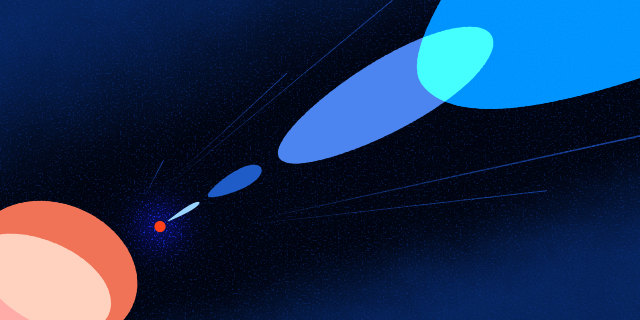
Reproduce this background procedurally as a WebGL 2 fragment shader.

```glsl
#version 300 es
precision highp float;

uniform vec2 u_resolution;
out vec4 outColor;

vec2 gradientAt(vec2 cell) {
    vec2 k = vec2(dot(cell, vec2(127.1, 311.7)), dot(cell, vec2(269.5, 183.3)));
    return 2.0 * fract(sin(k) * 43758.55) - 1.0;
}

float gradientNoise(vec2 p) {
    vec2 i = floor(p), f = fract(p);
    vec2 u = f * f * f * (f * (f * 6.0 - 15.0) + 10.0);
    vec2 e = vec2(0.0, 1.0);
    return mix(mix(dot(gradientAt(i), f), dot(gradientAt(i + e.yx), f - e.yx), u.x),
               mix(dot(gradientAt(i + e), f - e), dot(gradientAt(i + 1.0), f - 1.0), u.x), u.y);
}

vec2 toFrame(vec2 p, vec2 center, float angle) {
    float c = cos(angle), s = sin(angle);
    return mat2(c, -s, s, c) * (p - center);
}

// Approximate distance to a tilted ellipse, wider at its far end by taper
float eggDistance(vec2 p, vec2 center, vec2 radii, float angle, float taper) {
    vec2 q = toFrame(p, center, angle);
    radii.y *= 1.0 + taper * clamp(q.x / radii.x, -1.0, 1.0);
    float k = length(q / radii);
    return k * (k - 1.0) / max(length(q / (radii * radii)), 1e-4);
}

// Approximate distance to a slightly skewed parabola opening along its axis
float bowlDistance(vec2 p, vec2 tip, float angle) {
    vec2 q = toFrame(p, tip, angle);
    float depth = q.x + 0.0039;
    float w = 0.0286 - q.y - 0.0868 * sqrt(max(depth, 0.0));
    return (w * w / 0.2135 - depth) / length(vec2(1.0, 2.0 * w / 0.2135));
}

float cover(float d) {
    float px = 0.6 / u_resolution.y;
    return 1.0 - smoothstep(-px, px, d);
}

// Thin streak that narrows and fades from a to b
float streak(vec2 p, vec2 a, vec2 b, float width) {
    vec2 ab = b - a;
    float h = clamp(dot(p - a, ab) / dot(ab, ab), 0.0, 1.0);
    float d = length(p - a - ab * h);
    return cover(d - width * mix(1.0, 0.5, h)) * (1.0 - 0.85 * h * h);
}

void main() {
    vec2 p = gl_FragCoord.xy / u_resolution.y;
    p.x *= 2.0 * u_resolution.y / u_resolution.x;

    float grain = gradientNoise(p * 163.0) + 0.6 * gradientNoise(p * 237.0 + 31.0);
    float mottle = gradientNoise(p * 5.0) + 0.5 * gradientNoise(p * 23.0);
    float speckle = smoothstep(0.05, 0.55, grain);
    float rough = 0.0015 * gradientNoise(p * 110.0 + 7.0);

    // Navy corners around a dark diagonal band
    float upper = smoothstep(0.28, 0.9, p.y - 0.42 * p.x + 0.04 * mottle);
    float lower = smoothstep(0.08, 0.46, 0.33 * p.x - p.y + 0.04 * mottle);
    float light = max(upper, lower);
    vec3 color = mix(vec3(0.004, 0.018, 0.065), vec3(0.025, 0.14, 0.365), light);
    color += vec3(0.02, 0.085, 0.23) * speckle * mix(0.9, 0.2, light);
    color *= 1.0 + 0.12 * grain + 0.08 * mottle;

    // Speckled violet glow around the dot
    vec2 dot0 = vec2(0.5, 0.292);
    float glow = exp(-dot(p - dot0, p - dot0) / 0.0065);
    color += vec3(0.06, 0.07, 0.6) * glow * (0.45 + 0.8 * speckle);

    // Streaks
    float rays = streak(p, vec2(1.227, 1.0), vec2(0.52, 0.414), 0.0016);
    rays = max(rays, streak(p, vec2(0.896, 0.771), vec2(0.56, 0.461), 0.0015));
    rays = max(rays, streak(p, vec2(0.510, 0.497), vec2(0.453, 0.388), 0.0015));
    rays = max(rays, streak(p, vec2(2.0, 0.5755), vec2(0.807, 0.315), 0.0026));
    rays = max(rays, streak(p, vec2(1.708, 0.404), vec2(0.781, 0.299), 0.0016));
    color = mix(color, vec3(0.11, 0.31, 0.74), rays * clamp(0.75 + 0.5 * grain, 0.0, 1.0));

    // Small drops and the red dot
    float drop = cover(eggDistance(p, vec2(0.733, 0.431), vec2(0.094, 0.0285), 0.489, 0.3) + rough);
    color = mix(color, vec3(0.12, 0.36, 0.78), drop);
    float sliver = cover(eggDistance(p, vec2(0.574, 0.3385), vec2(0.057, 0.0075), 0.536, 0.5));
    color = mix(color, vec3(0.6, 0.83, 1.0), sliver);
    color = mix(color, vec3(1.0, 0.25, 0.1), cover(length(p - dot0) - 0.0175));

    // Coral body with peach and pink layers
    float coral = cover(eggDistance(p, vec2(0.169, 0.152), vec2(0.268, 0.211), -0.396, 0.0) + rough);
    color = mix(color, vec3(0.94, 0.45, 0.34), coral);
    color = mix(color, vec3(1.0, 0.67, 0.66), cover(length(p - vec2(0.013, 0.0)) - 0.09));
    float peach = cover(eggDistance(p, vec2(0.135, 0.12), vec2(0.229, 0.125), -0.489, 0.08) + rough);
    color = mix(color, vec3(1.0, 0.82, 0.75), peach);

    // Large blue bowl and long drop, cyan where they overlap
    float bowl = cover(bowlDistance(p, vec2(1.341, 0.7135), 0.672) + rough);
    float lens = cover(eggDistance(p, vec2(1.204, 0.698), vec2(0.383, 0.1107), 0.522, 0.12) + rough);
    vec3 blue = vec3(0.0, 0.58, 1.0) * (1.0 + 0.03 * grain);
    vec3 lensColor = mix(vec3(0.3, 0.52, 0.94), vec3(0.27, 1.0, 1.0), bowl);
    color = mix(mix(color, blue, bowl), lensColor, lens);

    outColor = vec4(clamp(color, 0.0, 1.0), 1.0);
}
```
